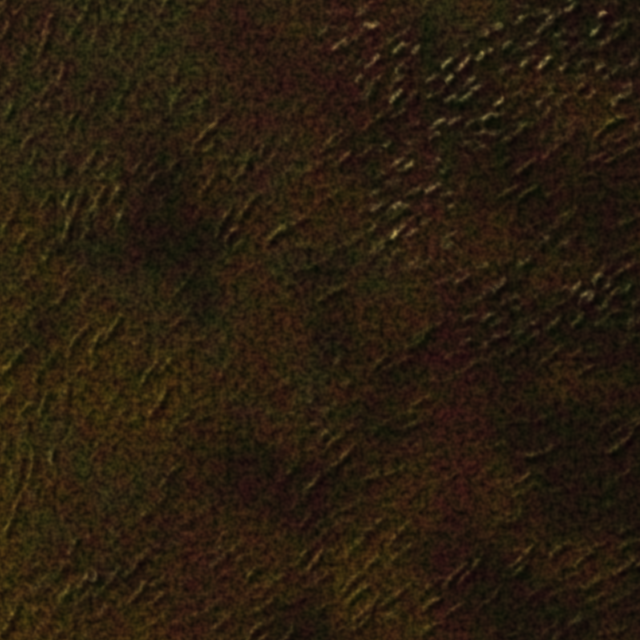
Give the GLSL for this texture, as a WebGL 1 fragment shader.

```glsl
precision highp float;
uniform vec2 u_resolution;

#define FIBRE_CELLS 25.0
#define FIBRE_WIDTH 0.095
#define FIBRE_GAIN 0.15
#define FLECK_CELLS 35.0
#define FLECK_WIDTH 0.15
#define FLECK_GAIN 0.42
#define SHADE_DEPTH 0.5
#define GRAIN_SCALE 88.0
#define GRAIN_GAIN 0.60
#define TINT_GAIN 0.045

const vec3 SHADOW = vec3(0.092, 0.068, 0.044);
const vec3 BROWN = vec3(0.185, 0.120, 0.056);
const vec3 OLIVE = vec3(0.172, 0.154, 0.074);
const vec3 AMBER = vec3(0.228, 0.165, 0.050);
const vec3 RUSSET = vec3(0.180, 0.084, 0.066);
const vec3 STRAW = vec3(1.0, 0.88, 0.42);
const vec3 GLINT = vec3(1.0, 0.92, 0.56);

vec2 hash2(vec2 p) {
  vec3 q = fract(p.xyx * vec3(0.1031, 0.1030, 0.0973));
  q += dot(q, q.yzx + 33.33);
  return fract((q.xx + q.yz) * q.zy);
}

float cornerSlope(vec2 cell, vec2 offset) {
  float angle = 6.2832 * hash2(cell + 71.0).x;
  return dot(vec2(cos(angle), sin(angle)), offset);
}

// Gradient noise, roughly -0.7 to 0.7
float noise(vec2 p) {
  vec2 i = floor(p), f = fract(p);
  vec2 s = f * f * f * (f * (f * 6.0 - 15.0) + 10.0);
  vec2 e = vec2(0.0, 1.0);
  return mix(
    mix(cornerSlope(i, f), cornerSlope(i + e.yx, f - e.yx), s.x),
    mix(cornerSlope(i + e, f - e), cornerSlope(i + 1.0, f - 1.0), s.x), s.y);
}

float layeredNoise(vec2 p) {
  return noise(p) + 0.5 * noise(p * 2.1 + 17.0) + 0.25 * noise(p * 4.3 + 41.0);
}

// Fibres climb steeply at the left and lie flatter at the right
float flowAngle(vec2 p) {
  return mix(0.88, 0.40, smoothstep(0.0, 0.8, p.x)) + 0.6 * noise(p * 5.0 + 9.0);
}

// Scattered bent strokes: x is lit ridge, y is the shade below it
vec2 strokes(vec2 p, float cells, float halfLength, float width, float seed) {
  vec2 q = p * cells, home = floor(q), sum = vec2(0.0);
  for (int j = -1; j <= 1; j++) {
    for (int i = -1; i <= 1; i++) {
      vec2 cell = home + vec2(float(i), float(j));
      vec2 place = hash2(cell + seed), trait = hash2(cell + seed + 137.0);
      vec2 centre = cell + 0.1 + 0.8 * place;
      float angle = flowAngle(centre / cells) + 0.6 * (trait.x - 0.5);
      vec2 axis = vec2(cos(angle), sin(angle)), d = q - centre;
      float along = dot(d, axis) / (halfLength * mix(0.5, 1.0, trait.y));
      float across = dot(d, vec2(-axis.y, axis.x));
      across += (place.x - 0.5) * 0.4 * along * along;
      float taper = smoothstep(0.0, 0.9, 1.0 - along * along);
      float strength = taper * mix(0.2, 1.0, trait.x * trait.x);
      float ridge = across / width, dip = (across + 2.2 * width) / (1.6 * width);
      sum += strength * vec2(exp(-ridge * ridge), exp(-dip * dip));
    }
  }
  return min(sum, vec2(1.3, 1.0));
}

void main() {
  vec2 p = gl_FragCoord.xy / u_resolution.y;
  float patches = layeredNoise(p * 4.0);
  float mottle = layeredNoise(p * 11.0 + 23.0);

  // Broad stains of colour
  float olive = smoothstep(0.1, 0.8, 0.6 * (p.y - p.x) + 0.32 + mottle * 0.7);
  float amber = smoothstep(0.1, 0.7, 0.75 - p.x - 0.6 * p.y + patches * 0.6);
  float bands = noise(vec2(p.x * 8.0 + 0.4 * mottle, p.y * 1.6) + 5.0);
  float russet = smoothstep(0.0, 0.4, bands + 0.3 * mottle);
  float dark = smoothstep(0.2, 0.75, 0.55 * p.x + 0.1 + 0.8 * noise(p * 5.5 + 51.0) + 0.35 * mottle);
  vec3 color = mix(BROWN, OLIVE, 0.85 * olive);
  color = mix(color, AMBER, 0.8 * amber);
  color = mix(color, SHADOW, 0.8 * dark);
  color = mix(color, RUSSET, 0.6 * russet);

  // Long fibres, then short bright flecks gathered toward the upper right
  vec2 fibre = strokes(p, FIBRE_CELLS, 1.0, FIBRE_WIDTH, 3.0);
  vec2 fleck = strokes(p + 0.003 * mottle, FLECK_CELLS, 0.75, FLECK_WIDTH, 211.0);
  float fibrePatch = smoothstep(-0.4, 0.25, noise(p * 6.0 + 31.0) + 0.35 * amber);
  float upperRight = smoothstep(0.3, 0.6, p.x) * smoothstep(0.3, 0.75, p.y);
  float fleckPatch = smoothstep(-0.05, 0.45, noise(p * 5.0 + 77.0) + 0.25 * upperRight);
  float sparkle = mix(0.3, 1.0, smoothstep(-0.2, 0.35, noise(p * 45.0 + 13.0)));
  color *= 1.0 - SHADE_DEPTH * max(fibre.y * fibrePatch, fleck.y * fleckPatch);
  color += STRAW * FIBRE_GAIN * fibre.x * fibrePatch * mix(0.6, 1.0, sparkle);
  color += GLINT * FLECK_GAIN * fleck.x * fleckPatch * sparkle * mix(0.4, 1.0, upperRight);

  // Fine grain in brightness and hue
  float grain = noise(p * GRAIN_SCALE) + 0.8 * noise(p * GRAIN_SCALE * 1.8 + 7.0);
  float tint = noise(p * GRAIN_SCALE * 0.4 + 61.0);
  color *= 1.0 + GRAIN_GAIN * grain;
  color += TINT_GAIN * tint * vec3(0.8, -0.6, 0.3);
  gl_FragColor = vec4(clamp(color, 0.0, 1.0), 1.0);
}
```
